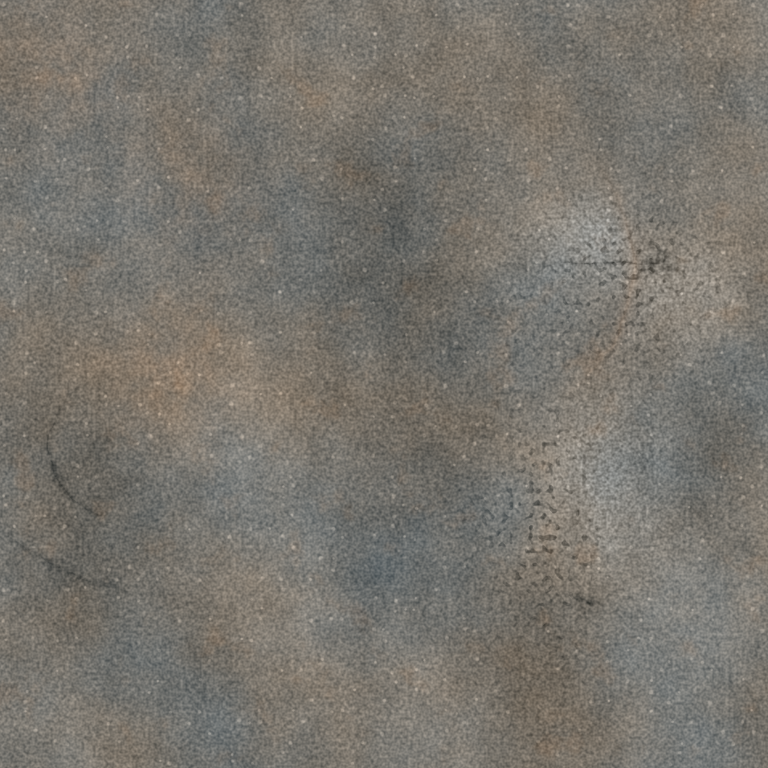
Write a Shadertoy shader that draws this texture.

```glsl
// Weathered grey concrete with pale mineral blooms, rust stains, hairline cracks and fine grain.

vec2 hash2(vec2 p) {
    vec3 q = fract(p.xyx * vec3(0.1031, 0.1030, 0.0973));
    q += dot(q, q.yzx + 33.33);
    return fract((q.xx + q.yz) * q.zy);
}

float cornerSlope(vec2 cell, vec2 corner, vec2 f) {
    float angle = 6.2832 * hash2(cell + corner).x;
    return dot(vec2(cos(angle), sin(angle)), f - corner);
}

float gradientNoise(vec2 p) {
    vec2 cell = floor(p), f = p - cell;
    vec2 w = f * f * f * (f * (f * 6.0 - 15.0) + 10.0);
    float low = mix(cornerSlope(cell, vec2(0, 0), f), cornerSlope(cell, vec2(1, 0), f), w.x);
    float high = mix(cornerSlope(cell, vec2(0, 1), f), cornerSlope(cell, vec2(1, 1), f), w.x);
    return mix(low, high, w.y);
}

float fbm(vec2 p) {
    float sum = 0.0, amplitude = 0.5;
    for (int i = 0; i < 5; i++) {
        sum += amplitude * gradientNoise(p);
        p = mat2(1.6, 1.2, -1.2, 1.6) * p + 17.3;
        amplitude *= 0.5;
    }
    return sum;
}

// Soft elliptical patch
float stain(vec2 p, vec2 centre, vec2 radius) {
    vec2 d = (p - centre) / radius;
    return exp(-dot(d, d));
}

// Thin circular line
float arc(vec2 p, vec2 centre, float radius, float width) {
    return exp(-abs(length(p - centre) - radius) / width);
}

// Sparse pale flecks, one at most per cell
float flecks(vec2 p) {
    vec2 cell = floor(p), pick = hash2(cell + 71.0);
    vec2 centre = 0.3 + 0.4 * hash2(cell + 9.0);
    float radius = 0.1 + 0.15 * pick.y;
    float d = length(p - cell - centre);
    return step(0.9, pick.x) * (1.0 - smoothstep(radius * 0.3, radius + 0.08, d));
}

void mainImage(out vec4 fragColor, in vec2 fragCoord) {
    vec2 uv = fragCoord / iResolution.xy;
    vec2 ragged = uv + 0.07 * vec2(fbm(uv * 7.0), fbm(uv * 7.0 + 40.0));
    vec2 wobble = uv + 0.012 * vec2(fbm(uv * 24.0), fbm(uv * 24.0 + 60.0));

    // Broad clouds, upright streaks and mottling
    float mottle = fbm(uv * 26.0 + 5.0);
    float tone = 0.13 * fbm(uv * vec2(4.5, 3.2) + 3.0)
               + 0.05 * fbm(uv * vec2(14.0, 4.0) + 21.0)
               + 0.10 * mottle;

    // Dark damp areas
    tone -= 0.045 * stain(ragged, vec2(0.44, 0.67), vec2(0.17, 0.15));
    tone -= 0.050 * stain(ragged, vec2(0.94, 0.38), vec2(0.09, 0.10));
    tone -= 0.040 * stain(ragged, vec2(0.08, 0.36), vec2(0.14, 0.20));
    tone -= 0.040 * stain(ragged, vec2(0.54, 0.42), vec2(0.09, 0.16));
    tone -= 0.035 * stain(ragged, vec2(0.74, 0.08), vec2(0.07, 0.13));
    tone += 0.035 * stain(ragged, vec2(0.88, 0.16), vec2(0.14, 0.15));

    // Pale blooms
    float bloom = stain(ragged, vec2(0.76, 0.68), vec2(0.07, 0.07))
                + 0.7 * stain(ragged, vec2(0.88, 0.61), vec2(0.07, 0.06))
                + stain(ragged, vec2(0.79, 0.37), vec2(0.08, 0.11));
    tone += 0.115 * bloom;

    // Dark pores around the blooms
    float porous = stain(ragged, vec2(0.71, 0.33), vec2(0.07, 0.15))
                 + stain(ragged, vec2(0.82, 0.63), vec2(0.11, 0.09));
    float pores = smoothstep(0.1, 0.4, gradientNoise(uv * 115.0) + 0.5 * mottle);
    tone -= pores * (0.025 + 0.14 * min(porous, 1.0));

    // Hairline cracks and pits
    float crack = arc(wobble, vec2(0.16, 0.42), 0.095, 0.003)
                * stain(uv, vec2(0.08, 0.39), vec2(0.07, 0.12));
    crack += arc(wobble, vec2(0.25, 0.62), 0.398, 0.003)
           * stain(uv, vec2(0.08, 0.265), vec2(0.10, 0.07));
    crack += 1.3 * arc(wobble, vec2(0.79, -1.343), 2.0, 0.0018)
           * stain(uv, vec2(0.79, 0.657), vec2(0.08, 0.03));
    crack *= 0.65 + 0.9 * gradientNoise(uv * 60.0);
    float pits = stain(wobble, vec2(0.86, 0.655), vec2(0.024, 0.017))
               + stain(wobble, vec2(0.762, 0.218), vec2(0.012, 0.012));
    tone -= 0.17 * max(crack, 0.0) + 0.17 * pits * smoothstep(-0.25, 0.3, gradientNoise(uv * 95.0));

    // Rust
    float rust = stain(ragged, vec2(0.22, 0.52), vec2(0.08, 0.06))
               + 0.8 * stain(ragged, vec2(0.07, 0.91), vec2(0.10, 0.09))
               + 0.6 * stain(ragged, vec2(0.24, 0.75), vec2(0.09, 0.09));
    rust *= 0.55 + 1.6 * mottle;
    rust += 0.9 * arc(wobble, vec2(0.62, 0.655), 0.205, 0.009)
          * stain(uv, vec2(0.81, 0.62), vec2(0.07, 0.14));
    rust += 0.5 * smoothstep(0.12, 0.35, fbm(uv * 16.0 + 80.0));

    // Fine grain with a net of thin dark seams
    float grain = 0.10 * gradientNoise(uv * 175.0) + 0.10 * gradientNoise(uv * 290.0 + 11.0);
    grain += 0.07 * (abs(gradientNoise(uv * 130.0 + 31.0)) - 0.2);
    tone += grain * (1.0 + 0.4 * bloom) + 0.13 * flecks(uv * 75.0);

    // Warm beige against cool grey
    float warmth = 0.10 * fbm(uv * 5.0 + 55.0) - 0.012 * bloom + 0.12 * tone * (1.0 - bloom);
    vec3 concrete = vec3(0.480, 0.467, 0.440) + tone;
    concrete += warmth * vec3(1.0, 0.1, -0.7);
    concrete += rust * vec3(0.055, 0.008, -0.025);
    fragColor = vec4(clamp(concrete, 0.0, 1.0), 1.0);
}
```
